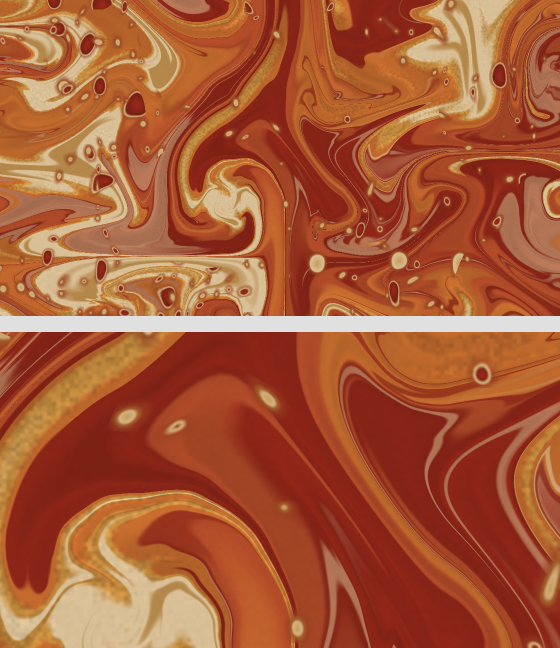
Top: the whole. Bottom: its middle third, enlarged.
This texture is drawn by a Shadertoy shader. Its source:

```glsl
// Poured acrylic paint: mauve, red and orange pools with ochre and cream lobes.
// A curl-noise flow drags the plane, two noise fields on it choose the pigments,
// then thin veins, rimmed oil cells and a metallic grain are laid on top.

const vec3 MAUVE  = vec3(0.69, 0.45, 0.33);
const vec3 DARK   = vec3(0.53, 0.14, 0.09);
const vec3 RED    = vec3(0.66, 0.28, 0.15);
const vec3 ORANGE = vec3(0.73, 0.40, 0.17);
const vec3 OCHRE  = vec3(0.76, 0.54, 0.24);
const vec3 CREAM  = vec3(0.85, 0.75, 0.59);

float hash(vec2 p) {
    vec3 a = fract(p.xyx * 0.1031);
    a += dot(a, a.yzx + 33.33);
    return fract((a.x + a.y) * a.z);
}

float noise(vec2 p) {
    vec2 i = floor(p), f = p - i;
    f = f * f * f * (f * (f * 6.0 - 15.0) + 10.0);
    return mix(mix(hash(i), hash(i + vec2(1, 0)), f.x),
               mix(hash(i + vec2(0, 1)), hash(i + vec2(1, 1)), f.x), f.y);
}

// Two octaves, spread so that values fill 0..1 evenly
float evenField(vec2 p, float bias) {
    float n = 0.72 * noise(p) + 0.28 * noise(p * 2.1 + 7.3);
    return 1.0 / (1.0 + exp(-10.4 * (n - 0.5) - bias));
}

// Divergence-free flow: the noise gradient turned by a right angle
vec2 curl(vec2 p) {
    float e = 0.02, n = noise(p);
    return vec2(noise(p + vec2(0, e)) - n, n - noise(p + vec2(e, 0))) / e;
}

float band(float value, float centre, float halfWidth) {
    return 1.0 - smoothstep(halfWidth * 0.4, halfWidth, abs(value - centre));
}

// Round cells with a pale rim, one at most per grid square
vec3 addCells(vec3 col, vec2 p, float grid, float density, float redShare) {
    vec2 wobble = vec2(noise(p * 11.0), noise(p * 11.0 + 40.0)) - 0.5;
    vec2 g = (p + 0.05 * wobble) * grid, id = floor(g);
    float size = mix(0.12, 0.31, hash(id + 3.7));
    vec2 jitter = vec2(hash(id + 11.2), hash(id + 27.9)) - 0.5;
    vec2 d = g - id - 0.5 - jitter * (0.94 - 2.0 * size);
    d.x *= 1.0 + 0.4 * hash(id + 5.1);
    float r = length(d) - size;
    float soft = 0.0025 * grid, rim = 0.0045 * grid;
    float present = step(hash(id + 61.3), density);
    float isRed = step(hash(id + 83.1), redShare);

    vec3 pale = mix(OCHRE, CREAM, smoothstep(-size, -0.2 * size, r) * 0.5 + 0.4);
    vec3 inside = mix(pale, DARK * mix(1.12, 0.85, smoothstep(-size, 0.0, r)), isRed);
    vec3 edge = mix(ORANGE * 0.85, mix(OCHRE, CREAM, 0.6), isRed);
    col = mix(col, RED * 0.9, present * 0.6 * (1.0 - smoothstep(0.0, 3.0 * rim, r)));
    col = mix(col, edge, present * (1.0 - smoothstep(-soft, soft, r)));
    return mix(col, inside, present * (1.0 - smoothstep(-soft, soft, r + rim)));
}

vec3 paint(vec2 p, float aspect) {
    // Drag the paint: broad swirls, then tight curls
    vec2 q = p;
    for (int i = 0; i < 8; i++) q += 0.085 * curl(q * 2.8 + 13.0);
    for (int i = 0; i < 4; i++) q += 0.036 * curl(q * 7.5 + 51.0);

    // Left is mauve, the middle red, the right orange
    float x = mix(p.x, q.x, 0.6) / aspect + 0.12 * (noise(p * 3.0 + 5.0) - 0.5);
    float left = 1.0 - smoothstep(0.3, 0.42, x);
    float right = smoothstep(0.68, 0.84, x);
    float middle = 1.0 - left - right;

    // Lobes stretch along a steep diagonal
    vec2 s = mat2(0.87, 0.34, -0.5, 0.6) * q;
    float streak = noise(s * vec2(26.0, 9.0) + 19.0) - 0.5;

    // Ground colours
    float ground = evenField(s * 3.8 + 31.0, 0.0) + 0.07 * streak;
    float mauveEnd = dot(vec3(left, middle, right), vec3(0.58, 0.05, 0.15));
    float darkEnd = dot(vec3(left, middle, right), vec3(0.64, 0.52, 0.38));
    vec3 col = mix(MAUVE, DARK, smoothstep(-0.03, 0.02, ground - mauveEnd));
    col = mix(col, RED, smoothstep(-0.06, 0.06, ground - darkEnd));
    col = mix(col, ORANGE, smoothstep(0.78, 0.95, ground));
    col *= 1.0 + 0.16 * streak;

    // Veins: a pale thread between dark borders
    float vein = noise(s * 4.2 + 77.0) + 0.06 * streak;
    float thread = smoothstep(0.3, 0.6, noise(p * 5.0 + 90.0));
    col = mix(col, DARK * 0.95, 0.8 * band(vein, 0.5, 0.055) * (1.0 - left));
    col = mix(col, mix(MAUVE, CREAM, 0.2), 0.85 * thread * band(vein, 0.5, 0.02));

    // Lobes: orange halo, ochre body, cream heart, brown core
    float lobe = evenField(s * 4.6 + 113.0, 0.25 * (left + right) - 0.3 * middle) + 0.12 * streak;
    float crisp = smoothstep(0.45, 0.6, noise(p * 4.0 + 140.0));
    float blur = mix(0.08, 0.015, crisp);
    col = mix(col, ORANGE * (1.0 + 0.2 * streak), smoothstep(0.5, 0.5 + blur, lobe));
    col = mix(col, OCHRE * (1.0 + 0.2 * streak), smoothstep(0.66, 0.76, lobe));
    col = mix(col, CREAM, smoothstep(0.82 - 0.5 * blur, 0.84 + blur, lobe));
    col = mix(col, OCHRE * 0.88, 0.8 * smoothstep(0.95, 0.99, lobe));
    col = mix(col, DARK, 0.7 * crisp * band(lobe, 0.49, 0.025));
    col = mix(col, CREAM, 0.65 * crisp * right * band(lobe, 0.54, 0.022));

    // Cells gather in drifts
    float drift = smoothstep(0.4, 0.65, noise(p * 3.2 + 170.0));
    float density = drift * (0.6 * left + 0.1 * middle + 0.3 * right);
    col = addCells(col, p + 2.0, 8.5, density, 0.75);
    col = addCells(col, p + 5.0, 21.0, 0.7 * density, 0.3);

    // Metallic grain, strongest on ochre
    float gold = band(lobe, 0.76, 0.16);
    return col * (1.0 + (0.03 + 0.17 * gold) * (noise(p * 210.0) - 0.5));
}

void mainImage(out vec4 fragColor, in vec2 fragCoord) {
    // Four samples per pixel keep the thin threads smooth
    vec3 col = vec3(0.0);
    for (int k = 0; k < 4; k++) {
        vec2 offset = vec2(k & 1, k >> 1) * 0.5 - 0.25;
        col += paint((fragCoord + offset) / iResolution.y, iResolution.x / iResolution.y);
    }
    fragColor = vec4(col * 0.25, 1.0);
}
```
